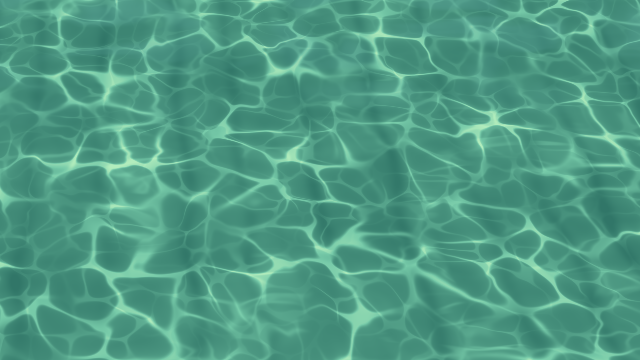
Write a Shadertoy shader that draws this texture.

```glsl
const vec3 DEEP = vec3(0.205, 0.480, 0.420);
const vec3 LIGHT = vec3(0.460, 0.790, 0.660);
const vec3 GLINT = vec3(0.700, 0.930, 0.740);
const vec3 SKY = vec3(0.370, 0.660, 0.630);

const vec2 CELLS = vec2(5.8, 7.6);   // caustic cells per canvas height
const float PERSPECTIVE = 0.4;       // shrinking towards the far edge
const float VANISH_X = 0.3;
const float CORNER = 13.0;           // lower is rounder
const float WARP = 0.30;
const float LINE_WIDTH = 0.038;
const float HALO_WIDTH = 0.14;
const float JOINT_GAP = 0.235;
const float JOINT_WIDTH = 0.026;
const float BASE_TONE = 0.23;

vec2 hash2(vec2 p) {
    vec3 q = fract(p.xyx * vec3(0.1031, 0.1030, 0.0973));
    q += dot(q, q.yzx + 33.33);
    return fract((q.xx + q.yz) * q.zy);
}

// Layered, folded sines, roughly -1 to 1
float swell(vec2 p) {
    float sum = 0.0, amp = 0.6;
    for (int i = 0; i < 4; i++) {
        p = mat2(0.8, 0.6, -0.6, 0.8) * p * 1.5 + 1.7;
        p += 0.7 * sin(p.yx);
        sum += amp * sin(p.x) * cos(p.y);
        amp *= 0.6;
    }
    return sum;
}

vec2 cellPoint(vec2 cell) {
    return cell + 0.1 + 0.8 * hash2(cell);
}

// Distance to the nearest cell border, with rounded corners
float cellBorder(vec2 p) {
    vec2 home = floor(p), nearest = home, toNearest = vec2(8.0);
    for (int y = -1; y <= 1; y++)
    for (int x = -1; x <= 1; x++) {
        vec2 cell = home + vec2(x, y);
        vec2 r = cellPoint(cell) - p;
        if (dot(r, r) < dot(toNearest, toNearest)) {
            toNearest = r;
            nearest = cell;
        }
    }
    float sum = 0.0;
    for (int y = -2; y <= 2; y++)
    for (int x = -2; x <= 2; x++) {
        if (x == 0 && y == 0) continue;
        vec2 r = cellPoint(nearest + vec2(x, y)) - p;
        float d = dot(0.5 * (r + toNearest), normalize(r - toNearest));
        sum += exp(-CORNER * d);
    }
    return max(-log(sum) / CORNER, 0.0);
}

// Bright core with a soft halo, fading in and out along the net
float caustic(vec2 p) {
    float d = cellBorder(p);
    float power = smoothstep(-0.5, 0.6, swell(p * 0.9 + 4.0));
    float width = LINE_WIDTH * (0.7 + 1.1 * smoothstep(-0.2, 0.7, swell(p * 0.7 + 21.0)));
    float core = exp(-d * d / (width * width));
    return core * mix(0.12, 0.85, power) + exp(-d / HALO_WIDTH) * mix(0.08, 0.32, power);
}

// Wavering dark joints of the pool floor
float joints(vec2 floorPos, float y) {
    float x = floorPos.x + 0.012 * sin(y * 17.0 + floorPos.x * 9.0)
            + 0.016 * swell(vec2(floorPos.x * 3.0, y * 7.0));
    float index = floor(x / JOINT_GAP + 0.5);
    float d = x - JOINT_GAP * (index + 0.3 * (hash2(vec2(index, 7.0)).x - 0.5));
    float fade = 0.65 + 0.5 * swell(vec2(index * 5.0, y * 3.0));
    return exp(-d * d / (JOINT_WIDTH * JOINT_WIDTH)) * clamp(fade, 0.15, 1.0);
}

void mainImage(out vec4 fragColor, in vec2 fragCoord) {
    vec2 uv = fragCoord / iResolution.y;

    // Perspective of the floor, bent by the surface
    vec2 floorPos = vec2((uv.x - VANISH_X) * (1.0 + PERSPECTIVE * uv.y),
                         uv.y * (1.0 + PERSPECTIVE * uv.y));
    vec2 p = floorPos * CELLS + 20.0;
    vec2 bent = p + WARP * vec2(swell(p * 0.9), swell(p * 0.9 + 9.0));

    // Broad light and shade
    float patches = swell(p * 0.55 + 13.0);
    float tone = BASE_TONE + 0.10 * patches + 0.05 * swell(p * 1.6 + 31.0);
    tone -= 0.20 * joints(floorPos, uv.y);

    // Two nets of caustics
    tone += 0.92 * caustic(bent);
    tone += 0.30 * caustic(bent * 1.5 + 40.0) - 0.08;

    // Flat surface streaks inside the brighter patches
    float ripple = swell(vec2(uv.x * 4.0, uv.y * 15.0) + 0.3 * bent);
    float streak = exp(-ripple * ripple / 0.012);
    float sparkle = smoothstep(0.1, 0.65, swell(p * 0.6 + 57.0));
    tone += sparkle * (0.14 + 0.32 * streak);

    // Colour ramp and a thin sky reflection at the far side
    vec3 color = mix(DEEP, LIGHT, clamp(tone, -0.05, 1.0));
    color = mix(color, GLINT, smoothstep(0.9, 1.7, tone));
    float haze = smoothstep(0.55, 1.0, uv.y) * smoothstep(-0.2, 0.6, ripple);
    color = mix(color, SKY, 0.3 * haze);
    fragColor = vec4(color, 1.0);
}
```
